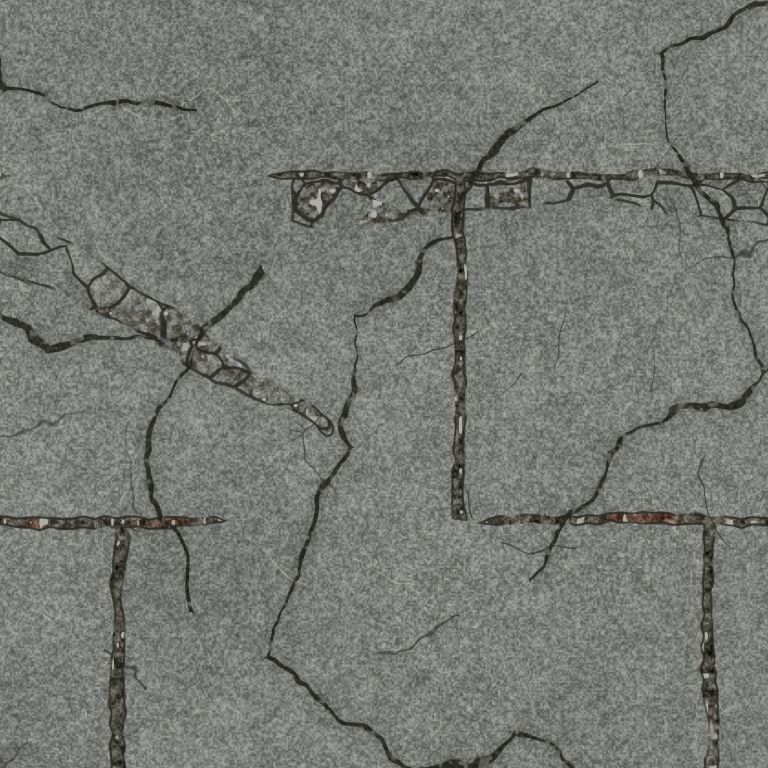
Give the GLSL for this texture, as a Shadertoy shader.

```glsl
// Weathered concrete slabs: grainy grey faces split by wandering cracks, dirt-filled
// joints and seams of broken stone. Cracks and stones are the borders of warped
// cellular noise; joints are a staggered brick grid; grain is layered value noise.

const vec3  CONCRETE   = vec3(0.475, 0.482, 0.462);
const vec3  CRACK_DARK = vec3(0.15, 0.15, 0.13);
const vec3  DIRT       = vec3(0.29, 0.28, 0.245);
const vec3  RUST       = vec3(0.43, 0.27, 0.22);
const vec3  PALE       = vec3(0.68, 0.68, 0.65);
const vec2  JOINT_AT   = vec2(0.60, 0.323);   // one joint crossing
const vec2  SLAB       = vec2(0.77, 0.449);   // slab width and height
const float ROW_SHIFT  = -0.325;
const float JOINT_W    = 0.0075;              // half widths
const float CRACK_W    = 0.0032;
const float HAIR_W     = 0.0010;
const float CRACK_FREQ = 3.1;
const float CRACK_KEEP = 0.62;                // share of cell borders that crack
const float STONE_FREQ = 25.0;
const vec2  SEAM_A     = vec2(-0.03, 0.70);   // diagonal seam of rubble
const vec2  SEAM_B     = vec2(0.44, 0.45);
const int   SCRATCHES  = 16;

float hash(vec2 p) {
    vec3 q = fract(p.xyx * 0.1031);
    q += dot(q, q.yzx + 33.33);
    return fract((q.x + q.y) * q.z);
}

vec2 hash2(vec2 p) { return vec2(hash(p), hash(p + 57.7)); }

float noise(vec2 p) {
    vec2 c = floor(p), f = p - c;
    f = f * f * (3.0 - 2.0 * f);
    return mix(mix(hash(c), hash(c + vec2(1, 0)), f.x),
               mix(hash(c + vec2(0, 1)), hash(c + vec2(1, 1)), f.x), f.y);
}

vec2 wander(vec2 p) { return vec2(noise(p), noise(p + 31.4)) - 0.5; }

// Cellular noise: x = distance to the nearest kept border, y = cell hash.
vec2 cells(vec2 p, float keep) {
    vec2 c = floor(p), f = p - c, g0 = vec2(0), r0 = vec2(0);
    float best = 9.0, edge = 9.0;
    for (int j = -1; j <= 1; j++)
    for (int i = -1; i <= 1; i++) {
        vec2 g = vec2(i, j), r = g + 0.9 * hash2(c + g) - f;
        float d = dot(r, r);
        if (d < best) { best = d; g0 = g; r0 = r; }
    }
    for (int j = -2; j <= 2; j++)
    for (int i = -2; i <= 2; i++) {
        vec2 g = g0 + vec2(i, j), r = g + 0.9 * hash2(c + g) - f, across = r - r0;
        if (dot(across, across) > 1e-5 && hash(2.0 * c + g + g0 + 17.0) < keep)
            edge = min(edge, dot(0.5 * (r0 + r), normalize(across)));
    }
    return vec2(edge, hash(c + g0 + 71.0));
}

// Soft-edged stroke of half width w; fades out as w goes to zero.
float stroke(float d, float w) {
    float soft = max(0.8 / iResolution.y, 0.0011);
    return (1.0 - smoothstep(w - soft, w + soft, abs(d))) * smoothstep(0.0, 0.0008, w);
}

float scratches(vec2 uv) {
    float sum = 0.0;
    for (int i = 0; i < SCRATCHES; i++) {
        vec2 id = vec2(float(i), 5.0), p = uv - hash2(id);
        float a = mix(-0.85, 0.25, hash(id + 9.0)), len = mix(0.02, 0.085, hash(id + 3.0));
        p = mat2(cos(a), -sin(a), sin(a), cos(a)) * p;
        p.y += 0.022 * (noise(vec2(p.x * 38.0, float(i) * 7.0)) - 0.5);
        float taper = 1.0 - smoothstep(0.3, 1.0, abs(p.x) / len);
        sum = max(sum, stroke(p.y, 0.0009) * taper);
    }
    return sum * smoothstep(0.15, 0.6, noise(uv * 120.0));
}

void mainImage(out vec4 fragColor, in vec2 fragCoord) {
    vec2 uv = fragCoord / iResolution.y;
    vec2 ragged = uv + 0.010 * wander(uv * 17.0) + 0.005 * wander(uv * 70.0);
    vec2 bent = uv + 0.09 * wander(uv * 5.0) + 0.028 * wander(uv * 18.0) + 0.007 * wander(uv * 65.0);
    float patches = noise(uv * 7.0 + 4.0), grit = noise(uv * 150.0), fine = noise(uv * 420.0);

    // Concrete face: mottling, grain and pale specks
    float tone = 0.05 * (noise(uv * 4.0) - 0.5) + 0.05 * (noise(uv * 42.0) - 0.5)
               + 0.12 * (noise(uv * 190.0 + 8.0) - 0.5) + 0.21 * (fine - 0.5);
    vec3 col = CONCRETE + tone;
    float specks = smoothstep(0.8, 0.95, noise(uv * 240.0 + 7.0));
    col = mix(col, PALE, specks * (0.25 + 0.55 * smoothstep(0.4, 0.9, patches)));
    col = mix(col, PALE + 0.5 * tone, 0.75 * scratches(uv));

    // Broken stone below the upper joint and along the diagonal seam
    float below = JOINT_AT.y + SLAB.y - ragged.y;
    float depth = 0.018 + 0.052 * noise(vec2(uv.x * 9.0, 2.0));
    float band = max(max(-below, below - depth), 0.38 - ragged.x);
    vec2 axis = SEAM_B - SEAM_A, rel = ragged + 0.3 * (bent - uv) - SEAM_A;
    float along = clamp(dot(rel, axis) / dot(axis, axis), 0.0, 1.0);
    float seam = length(rel - along * axis) - mix(0.038, 0.007, along);
    float rubble = min(band, seam);
    float inside = 1.0 - smoothstep(-0.002, 0.002, rubble);
    vec2 stone = cells((ragged + 0.006 * wander(uv * 40.0)) * STONE_FREQ * vec2(0.8, 1.0), 0.85);
    float crushed = smoothstep(0.25, 0.5, along) * step(seam, band);
    vec3 debris = mix(DIRT, CONCRETE, smoothstep(0.25, 0.75, grit)) + tone;
    debris = mix(debris, PALE, smoothstep(0.74, 0.88, noise(uv * 125.0 + 3.0)));
    vec3 rock = col + 0.11 * (stone.y - 0.45);
    rock = mix(rock, debris, max(0.8 * crushed, step(0.78, stone.y)));
    rock = mix(rock, CRACK_DARK, 0.85 * stroke(stone.x / STONE_FREQ, 0.0022 * (0.4 + noise(uv * 30.0))));
    col = mix(col, rock, inside);
    col = mix(col, CRACK_DARK, 0.75 * stroke(rubble, 0.0018) * smoothstep(0.3, 0.6, noise(uv * 33.0)));

    // Staggered joints, each row interrupted where the slabs stay fused
    vec2 grid = (ragged - JOINT_AT) / SLAB;
    float row = floor(grid.y), line = floor(grid.y + 0.5);
    float gap = smoothstep(0.13, 0.19, abs(uv.x - mix(0.46, 0.18, line)));
    float acrossX = fract(grid.x - row * ROW_SHIFT / SLAB.x + 0.5) - 0.5;
    float wide = JOINT_W * (0.65 + 0.6 * noise(uv * 24.0));
    float level = abs(grid.y - line) * SLAB.y - wide * gap * mix(0.85, 0.6, line);
    float upright = abs(acrossX) * SLAB.x - wide + step(0.5, row);
    float joint = min(level + 0.01 * (1.0 - gap), upright);
    float filled = 1.0 - smoothstep(-0.001, 0.001, joint);
    float rusty = step(level, upright) * (1.0 - line) * smoothstep(0.45, 0.8, noise(uv * 22.0 + 6.0));
    vec3 fill = mix(DIRT, RUST, 0.6 * rusty) + 0.3 * (grit - 0.5) + tone;
    fill = mix(fill, PALE, smoothstep(0.78, 0.9, noise(uv * vec2(150.0, 75.0))));
    col = mix(col, fill, filled);
    col = mix(col, CRACK_DARK, 0.8 * stroke(joint, 0.0014) * smoothstep(0.15, 0.5, noise(uv * 45.0)));

    // Main cracks with a soft stain, then sparse hairlines
    float crack = cells(bent * CRACK_FREQ + 12.0, CRACK_KEEP).x / CRACK_FREQ;
    float open = CRACK_W * (0.3 + 1.1 * noise(uv * 13.0 + 2.0));
    col *= 1.0 - 0.16 * exp(-crack * 130.0);
    col = mix(col, CRACK_DARK + 0.22 * smoothstep(0.6, 0.9, grit) + 0.4 * tone, 0.92 * stroke(crack, open));
    float hair = cells(bent * 6.5 + 40.0, 0.3).x / 6.5;
    col = mix(col, CRACK_DARK, 0.65 * stroke(hair, HAIR_W) * smoothstep(0.55, 0.7, patches));

    fragColor = vec4(clamp(col, 0.0, 1.0), 1.0);
}
```
